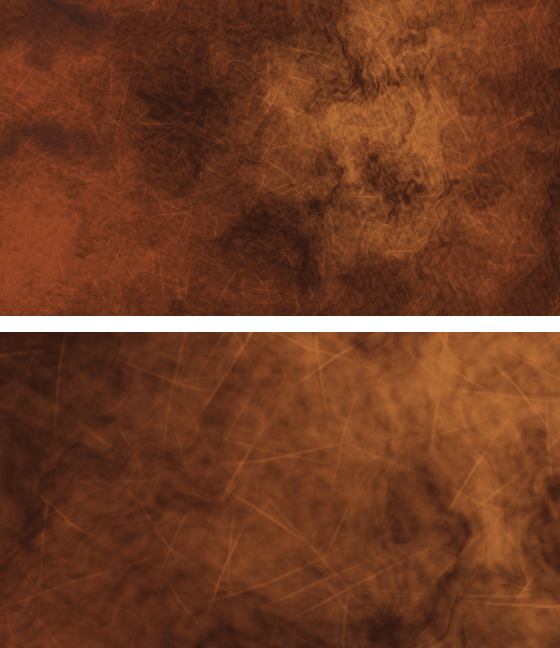
Top, the full canvas; bottom, a detail of the centre.
A Shadertoy shader for this texture:

```glsl
// Worn, scratched leather: rust and dark stains with a rubbed golden area.
// Warped soft blobs set the large tones; gradient noise adds mottling and
// fibres; jittered cells hold the thin scratches that fade at both ends.

const vec3 SHADOW = vec3(0.195, 0.095, 0.070);
const vec3 BROWN  = vec3(0.385, 0.180, 0.098);
const vec3 RUST   = vec3(0.570, 0.262, 0.140);
const vec3 GOLD   = vec3(0.710, 0.425, 0.205);
const vec3 PLUM   = vec3(0.210, 0.115, 0.110);

vec2 hash2(vec2 p) {
    vec3 q = fract(p.xyx * vec3(0.1031, 0.1030, 0.0973));
    q += dot(q, q.yzx + 33.33);
    return fract((q.xx + q.yz) * q.zy);
}

float cornerSlope(vec2 cell, vec2 offset) {
    float a = 6.2832 * hash2(cell).x;
    return dot(vec2(cos(a), sin(a)), offset);
}

float gradientNoise(vec2 p) {
    vec2 i = floor(p), f = p - i;
    vec2 u = f * f * f * (f * (f * 6.0 - 15.0) + 10.0);
    vec2 e = vec2(1.0, 0.0);
    float low  = mix(cornerSlope(i, f), cornerSlope(i + e, f - e), u.x);
    float high = mix(cornerSlope(i + e.yx, f - e.yx), cornerSlope(i + 1.0, f - 1.0), u.x);
    return 1.4 * mix(low, high, u.y);
}

vec2 rotate(vec2 p, float angle) {
    float c = cos(angle), s = sin(angle);
    return vec2(c * p.x + s * p.y, c * p.y - s * p.x);
}

float fbm(vec2 p, int octaves) {
    float sum = 0.0, amplitude = 0.6;
    for (int i = 0; i < octaves; i++) {
        sum += amplitude * gradientNoise(p);
        p = rotate(p, 0.6) * 2.05 + 17.3;
        amplitude *= 0.58;
    }
    return sum;
}

// Soft elliptical stain
float blob(vec2 p, vec2 centre, vec2 radius) {
    vec2 d = (p - centre) / radius;
    return exp(-dot(d, d));
}

// Thin noise streaks lying along one direction
float fibres(vec2 p, float angle, vec2 frequency) {
    return gradientNoise(rotate(p, angle) * frequency + 60.0);
}

// One slightly bent scratch per cell
float scratches(vec2 p, float cells, float angle, float spread, float width, float seed) {
    vec2 g = p * cells, id = floor(g);
    float pixel = 1.0 / iResolution.y, sum = 0.0;
    for (int k = 0; k < 9; k++) {
        vec2 cell = id + vec2(k % 3 - 1, k / 3 - 1);
        vec2 place = hash2(cell + seed), shape = hash2(cell + seed + 37.0);
        vec2 q = rotate(g - cell - place, angle + (shape.x - 0.5) * spread);
        float across = abs(q.y + (place.x - 0.5) * 0.25 * q.x * q.x) / cells;
        float line = 1.0 - smoothstep(0.2 * width, width + pixel, across);
        float ends = 1.0 - smoothstep(0.1, mix(0.4, 1.0, shape.y), abs(q.x));
        sum += line * ends * place.y;
    }
    return sum;
}

void mainImage(out vec4 fragColor, in vec2 fragCoord) {
    vec2 p = fragCoord / iResolution.y;
    p.x *= 1.7778 * iResolution.y / iResolution.x;
    vec2 w = p + 0.13 * vec2(fbm(p * 4.0, 4), fbm(p * 4.0 + 31.0, 4));

    // Large stains
    float gold = blob(w, vec2(1.27, 0.72), vec2(0.25, 0.40))
               + 0.45 * blob(w, vec2(0.95, 0.62), vec2(0.24, 0.26))
               + 0.35 * blob(w, vec2(1.32, 0.30), vec2(0.24, 0.22));
    float plum = blob(w, vec2(0.20, 0.93), vec2(0.17, 0.07))
               + 0.8 * blob(w, vec2(0.11, 0.55), vec2(0.20, 0.06));
    float dark = blob(w, vec2(0.57, 0.63), vec2(0.18, 0.26))
               + 0.9 * blob(w, vec2(0.95, 0.27), vec2(0.28, 0.20))
               + 0.7 * blob(w, vec2(0.90, 0.90), vec2(0.20, 0.20))
               + 0.8 * blob(w, vec2(1.82, 0.50), vec2(0.20, 0.55))
               + 0.6 * blob(w, vec2(1.00, -0.03), vec2(0.80, 0.13));
    float light = blob(w, vec2(0.03, 0.10), vec2(0.25, 0.22))
                + 0.6 * blob(w, vec2(0.35, 0.30), vec2(0.36, 0.22))
                + 0.6 * blob(w, vec2(0.12, 0.75), vec2(0.24, 0.14))
                + 0.3 * blob(w, vec2(1.60, 0.70), vec2(0.14, 0.40));

    // Surface detail
    float mottle = fbm(w * 6.0 + 9.0, 5);
    float grain = fbm(p * 55.0, 3);
    float steep = fibres(w, 1.45, vec2(9.0, 75.0)) + 0.6 * fibres(p, 2.0, vec2(12.0, 95.0));
    float shallow = fibres(w, 0.35, vec2(8.0, 80.0)) + 0.6 * fibres(p, -0.5, vec2(11.0, 100.0));
    float fibre = mix(shallow, steep, smoothstep(0.6, 1.3, p.x));
    float marks = 0.0;
    for (int i = 0; i < 8; i++) {
        float n = float(i);
        float angle = i % 2 == 0 ? 0.35 : 1.75;
        marks += scratches(p + 0.006 * mottle, 2.6 + 1.1 * n, angle, 1.7, 0.0016, 19.0 * n + 5.0);
    }
    marks = min(marks, 1.3) * smoothstep(-0.5, 0.35, mottle);
    float cuts = scratches(p, 7.0, 0.6, 2.6, 0.001, 211.0);

    // Tones from shadow to rust, then worn gold on top
    float tone = 0.53 + 0.30 * light - 0.40 * dark + 0.30 * mottle
               + 0.12 * grain + 0.12 * fibre + 0.16 * marks - 0.13 * cuts;
    vec3 colour = mix(SHADOW, BROWN, smoothstep(-0.05, 0.55, tone));
    colour = mix(colour, RUST, smoothstep(0.38, 0.98, tone));
    float wear = gold * (0.52 + 0.85 * mottle + 0.25 * fibre + 0.20 * grain)
               + marks * (0.10 + 0.35 * min(gold, 1.0));
    colour = mix(colour, GOLD, clamp(wear, 0.0, 0.9));
    colour = mix(colour, PLUM, clamp(plum * (0.7 + 0.6 * mottle), 0.0, 0.8));
    colour *= 1.0 + 0.07 * grain;
    fragColor = vec4(colour, 1.0);
}
```
